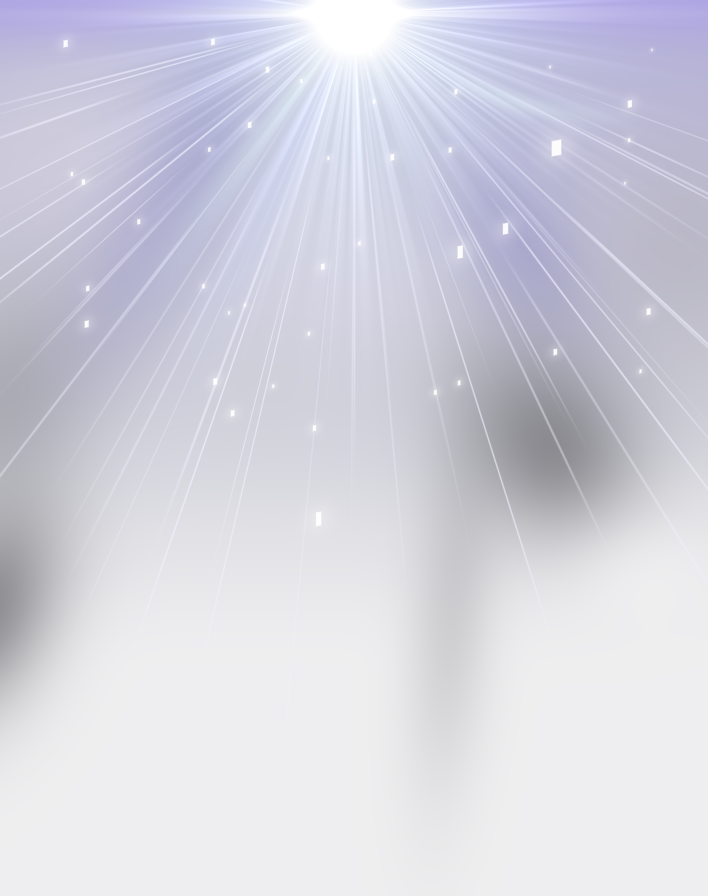
This background is drawn by a Shadertoy shader. Its source:

```glsl
// Soft violet and grey backdrop with a white light at the top, fanned rays and drifting flakes.

const vec3 WHITE = vec3(1.0);
const vec3 PALE = vec3(0.935, 0.935, 0.94);
const vec3 MIST = vec3(0.80, 0.80, 0.84);
const vec3 LAVENDER = vec3(0.71, 0.70, 0.84);
const vec3 VIOLET = vec3(0.56, 0.55, 0.76);
const vec3 BAND = vec3(0.67, 0.63, 0.90);
const vec3 MINT = vec3(0.85, 0.92, 0.94);
const vec3 SHADOW = vec3(0.49, 0.49, 0.51);

float hash(float n) {
    n = fract(n * 0.1031);
    n *= n + 33.33;
    return fract(n * (n + n));
}

float noise(float x) {
    float cell = floor(x), f = fract(x);
    return mix(hash(cell + 90.0), hash(cell + 91.0), f * f * (3.0 - 2.0 * f));
}

float bell(float x, float width) {
    x /= width;
    return exp(-x * x);
}

// Sheared soft ellipse; positive lean moves its lower end to the left.
float blob(vec2 p, vec2 centre, vec2 size, float lean) {
    vec2 q = p - centre;
    q.x += lean * q.y;
    q /= size;
    return exp(-dot(q, q));
}

float ray(vec2 d, float angle, float start, float end, float width) {
    vec2 dir = vec2(sin(angle), cos(angle));
    float along = dot(d, dir);
    float across = abs(d.x * dir.y - d.y * dir.x);
    float fade = smoothstep(start, start + 0.15, along) * (1.0 - smoothstep(end - 0.25, end, along));
    return (1.0 - smoothstep(0.0, width, across)) * fade;
}

float flake(vec2 d, vec2 centre, vec2 size, float pixel) {
    vec2 q = d - centre;
    q.y += 0.2 * q.x;
    vec2 edge = abs(q) - size;
    float body = 1.0 - smoothstep(-pixel, pixel, max(edge.x, edge.y));
    return max(body, 0.25 * exp(-dot(q, q) / (4.0 * dot(size, size))));
}

// Blurred light and dark areas; p runs from the top left to the lower right.
vec3 backdrop(vec2 p) {
    vec3 c = mix(LAVENDER, MIST, smoothstep(0.0, 0.42, p.y));
    c = mix(c, PALE, smoothstep(0.38, 0.76, p.y));
    c = mix(c, vec3(0.81, 0.80, 0.86), 0.9 * blob(p, vec2(0.07, 0.17), vec2(0.20, 0.13), 0.2));
    c = mix(c, VIOLET, 0.65 * blob(p, vec2(0.31, 0.13), vec2(0.09, 0.13), 0.5));
    c = mix(c, VIOLET, 0.35 * blob(p, vec2(0.19, 0.32), vec2(0.10, 0.13), 0.7));
    c = mix(c, VIOLET, 0.60 * blob(p, vec2(0.72, 0.26), vec2(0.11, 0.14), -0.5));
    c = mix(c, vec3(0.70, 0.69, 0.74), 0.6 * blob(p, vec2(0.97, 0.28), vec2(0.14, 0.13), 0.0));
    c = mix(c, vec3(0.84, 0.84, 0.90), 0.7 * blob(p, vec2(0.49, 0.29), vec2(0.16, 0.16), 0.0));
    c = mix(c, SHADOW, 0.40 * blob(p, vec2(0.0, 0.45), vec2(0.12, 0.13), 0.2));
    c = mix(c, SHADOW, 0.85 * blob(p, vec2(-0.02, 0.68), vec2(0.10, 0.12), 0.3));
    c = mix(c, SHADOW, 0.85 * blob(p, vec2(0.78, 0.50), vec2(0.12, 0.11), -0.3));
    c = mix(c, SHADOW, 0.28 * blob(p, vec2(0.64, 0.68), vec2(0.06, 0.20), 0.1));
    return mix(c, PALE, 0.95 * blob(p, vec2(0.92, 0.66), vec2(0.15, 0.10), 0.3));
}

void mainImage(out vec4 fragColor, in vec2 fragCoord) {
    vec2 p = fragCoord / iResolution.xy;
    p.y = 1.0 - p.y;
    float aspect = iResolution.y / iResolution.x;
    float pixel = 1.0 / iResolution.x;
    vec2 d = (p - vec2(0.5, 0.015)) * vec2(1.0, aspect);
    float radius = length(d);
    float angle = atan(d.x, d.y + 0.0001);

    // Violet ceiling, broad beams and a curved sheen
    vec3 color = backdrop(p);
    color = mix(color, BAND, 0.75 * bell(p.y, 0.045));
    float halo = bell(radius, 0.24);
    color = mix(color, MINT, 0.65 * halo);
    color = mix(color, MINT, 0.55 * bell(angle + 0.64, 0.07) * bell(radius, 0.34));
    color = mix(color, vec3(0.81, 0.84, 0.96), 0.65 * bell(angle + 0.43, 0.09) * bell(radius, 0.42));
    float bend = p.x - 0.86;
    float sheen = bell(p.y - 0.13 + 0.9 * bend * bend, 0.012) * bell(p.x - 0.72, 0.12);
    color = mix(color, MINT, 0.4 * sheen);
    float streaks = noise(angle * 26.0) * noise(angle * 61.0 + 40.0);
    color += 0.22 * streaks * bell(radius, 0.27) * smoothstep(0.02, 0.1, radius);

    // Two thin rays in each slot of the fan
    float light = 0.0;
    for (int i = 0; i < 50; i++) {
        float n = float(i);
        float slot = floor(n * 0.5) - 12.0;
        float a = slot * 0.108 + (hash(n + 3.0) - 0.5) * 0.10;
        float start = mix(0.08, 0.38, hash(n + 71.0));
        float end = start + mix(0.35, 0.95, hash(n + 137.0)) * mix(0.45, 1.0, cos(a));
        float width = max(mix(0.0015, 0.0032, hash(n + 211.0)), 1.1 * pixel);
        light += ray(d, a, start, end, width) * mix(0.2, 0.75, hash(n + 307.0));
    }
    light += 0.7 * ray(d, 0.0, 0.08, 0.34, 0.005);
    color = mix(color, vec3(0.94, 0.94, 1.0), min(light, 0.85));

    // Scattered specks and a few large flakes
    float glint = 0.0;
    for (int i = 0; i < 38; i++) {
        float n = float(i) + 400.0;
        float depth = hash(n + 53.0);
        vec2 centre = vec2((hash(n) - 0.5) * 0.85, 0.04 + 0.58 * depth * sqrt(depth));
        float size = mix(0.001, 0.0032, hash(n + 109.0));
        glint = max(glint, flake(d, centre, size * vec2(1.0, 1.6), pixel));
    }
    glint = max(glint, flake(d, vec2(0.286, 0.190), vec2(0.007, 0.011), pixel));
    glint = max(glint, flake(d, vec2(0.214, 0.304), vec2(0.004, 0.008), pixel));
    glint = max(glint, flake(d, vec2(0.150, 0.337), vec2(0.004, 0.009), pixel));
    glint = max(glint, flake(d, vec2(-0.050, 0.714), vec2(0.004, 0.010), pixel));
    color = mix(color, WHITE, 0.95 * glint);

    // White core with a level flare
    float core = 1.4 * bell(radius, 0.062) + 0.45 * bell(radius, 0.12);
    float flare = 0.75 * bell(d.y, 0.008) * exp(-abs(d.x) * 5.0);
    color = mix(color, WHITE, clamp(core + flare, 0.0, 1.0));
    fragColor = vec4(clamp(color, 0.0, 1.0), 1.0);
}
```
